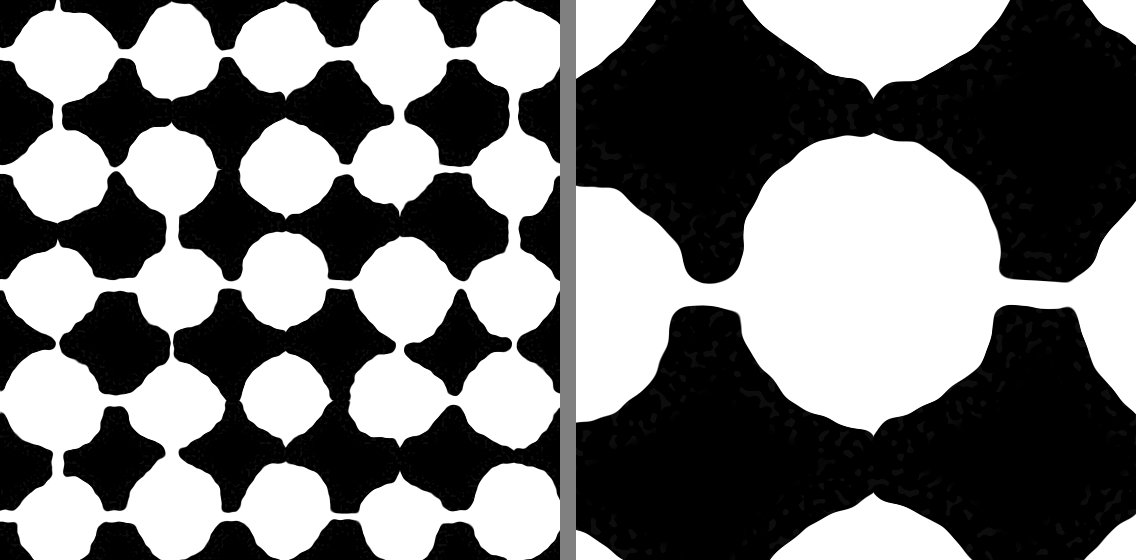
Left: the whole. Right: its middle third, enlarged.
Write a Shadertoy shader that draws this pattern.

```glsl
// Five by five lattice of uneven white blobs on black, strung together by bars.
// Each blob and bar is a distance function varied by a hash of its lattice node;
// smooth unions fillet the joints, and gradient noise roughens every outline.

const vec2 PITCH = vec2(0.2037, 0.2065);
const vec2 FIRST_NODE = vec2(0.103, 0.078);
const float BLOB_RADIUS = 0.082;
const float FILLET = 0.013;
const vec3 PAPER = vec3(1.0);
const vec3 INK = vec3(0.0);
const vec3 SPECK = vec3(0.05);

vec2 hash2(vec2 p) {
    vec3 q = fract(p.xyx * vec3(0.1031, 0.1030, 0.0973));
    q += dot(q, q.yzx + 33.33);
    return fract((q.xx + q.yz) * q.zy);
}

float cornerSlope(vec2 corner, vec2 offset) {
    float angle = 6.2832 * hash2(corner + 71.0).x;
    return dot(vec2(cos(angle), sin(angle)), offset);
}

float gradientNoise(vec2 p) {
    vec2 i = floor(p), f = p - i;
    vec2 u = f * f * f * (f * (f * 6.0 - 15.0) + 10.0);
    vec2 e = vec2(0.0, 1.0);
    float low = mix(cornerSlope(i, f), cornerSlope(i + e.yx, f - e.yx), u.x);
    float high = mix(cornerSlope(i + e.xy, f - e.xy), cornerSlope(i + 1.0, f - 1.0), u.x);
    return mix(low, high, u.y);
}

float smoothUnion(float a, float b, float k) {
    float h = max(k - abs(a - b), 0.0) / k;
    return min(a, b) - 0.25 * h * h * k;
}

// Off-centre, slightly stretched disc with a wavering radius
float blob(vec2 q, vec2 node) {
    vec2 shift = (hash2(node + 13.0) - 0.5) * vec2(0.022, 0.028);
    vec2 variation = hash2(node + 29.0) - 0.5;
    vec2 stretch = 1.0 + variation.x * vec2(-0.14, 0.14);
    float radius = BLOB_RADIUS + 0.016 * variation.y;
    float waver = 0.016 * gradientNoise(q * 13.0 + node * 7.3);
    return length((q - shift) * stretch) - radius + waver;
}

// Bar along x about its midpoint; a negative waist leaves two pointed stubs
float bar(vec2 q, float reach, float waist) {
    float flare = waist < 0.0 ? 0.3 : 0.04;
    float halfWidth = waist + flare * abs(q.x);
    return max(abs(q.y) - halfWidth, abs(q.x) - reach);
}

// Half width at the middle of a bar, negative where the bar is broken
float barWaist(vec2 dice, float chance, vec2 range) {
    return dice.x < chance ? mix(range.x, range.y, dice.y) : -0.006;
}

float beadLattice(vec2 p) {
    vec2 nearest = floor((p - FIRST_NODE) / PITCH + 0.5);
    float d = 1.0;
    for (int y = -1; y <= 1; y++) {
        for (int x = -1; x <= 1; x++) {
            vec2 node = nearest + vec2(x, y);
            vec2 q = p - FIRST_NODE - node * PITCH;
            d = smoothUnion(d, blob(q, node), FILLET);

            // Row bars rarely break; column bars break most near the centre
            float rowWaist = barWaist(hash2(node + 41.0), 0.92, vec2(0.005, 0.012));
            float columnChance = mix(0.25, 0.95, min(abs(node.x - 2.0) * 0.5, 1.0));
            float columnWaist = barWaist(hash2(node + 57.0), columnChance, vec2(0.003, 0.011));
            vec2 across = q - vec2(0.5 * PITCH.x, 0.0);
            vec2 upward = (q - vec2(0.0, 0.5 * PITCH.y)).yx;
            d = smoothUnion(d, bar(across, 0.5 * PITCH.x, rowWaist), FILLET);
            d = smoothUnion(d, bar(upward, 0.5 * PITCH.y, columnWaist), FILLET);
        }
    }
    return d;
}

void mainImage(out vec4 fragColor, in vec2 fragCoord) {
    vec2 p = fragCoord / iResolution.y;
    float edge = 0.7 / iResolution.y;

    // Fine raggedness of the outline
    float d = beadLattice(p) + 0.004 * gradientNoise(p * 55.0);

    // Faint specks in the black, close to the outlines
    float speck = smoothstep(0.20, 0.26, gradientNoise(p * 170.0));
    speck *= 1.0 - smoothstep(0.018, 0.028, d);

    vec3 color = mix(INK, SPECK, speck);
    color = mix(PAPER, color, smoothstep(-edge, edge, d));
    fragColor = vec4(color, 1.0);
}
```
